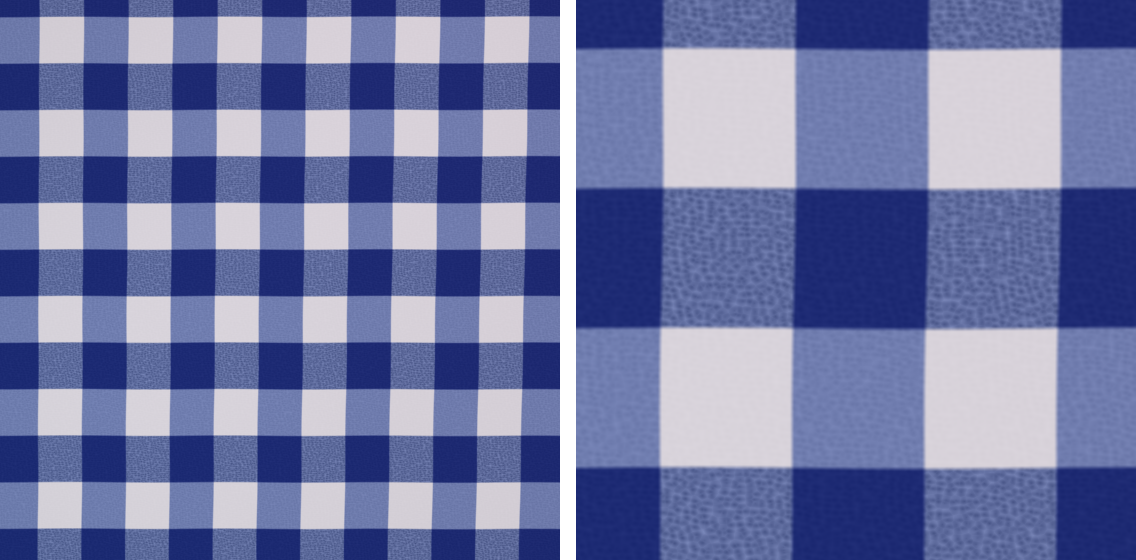
Left, the full canvas; right, a detail of the centre.
Write a three.js fragment shader that draws this texture.

```glsl
// Blue and white gingham cloth: two sets of half-width stripes cross to give
// white, two mid blues and dark blue. A slight skew bends the grid, while
// cellular noise and layered sines add the yarn grain and soft shading.

varying vec2 vUv;

vec2 hash2(vec2 p) {
  p = vec2(dot(p, vec2(127.1, 311.7)), dot(p, vec2(269.5, 183.3)));
  return fract(sin(p) * 43758.5);
}

// Distance to the nearest scattered point, about 0 to 1
float cellular(vec2 p) {
  vec2 cell = floor(p);
  vec2 local = fract(p);
  float nearest = 2.0;
  for (int y = -1; y <= 1; y++) {
    for (int x = -1; x <= 1; x++) {
      vec2 offset = vec2(float(x), float(y));
      nearest = min(nearest, length(offset + hash2(cell + offset) - local));
    }
  }
  return nearest;
}

// 0 in the white half of each repeat, 1 in the blue half
float blueStripe(float t) {
  return smoothstep(0.239, 0.261, abs(fract(t + 0.25) - 0.5));
}

void main() {
  // Columns fan out a little toward the top; rows stay nearly level
  vec2 waver = 0.0005 * sin(vUv.yx * vec2(31.0, 23.0) + vec2(0.4, 1.7));
  vec2 grid = vec2(
    (vUv.x - 0.0675 - 0.003 * vUv.y + waver.x) / (0.1562 + 0.0029 * vUv.y),
    (vUv.y - 0.056 + waver.y - 0.002 * vUv.x * (vUv.y - 0.5)) / 0.1661);
  float column = blueStripe(grid.x);
  float row = blueStripe(grid.y);

  // Crossing stripes
  vec3 white = vec3(0.842, 0.820, 0.850);
  vec3 columnBlue = vec3(0.440, 0.490, 0.685);
  vec3 rowBlue = vec3(0.375, 0.425, 0.620);
  vec3 darkBlue = vec3(0.115, 0.165, 0.450);
  vec3 color = mix(mix(white, columnBlue, column), mix(rowBlue, darkBlue, column), row);

  // Yarn grain, strongest where blue rows cross white columns
  float speckle = cellular(vUv * vec2(210.0, 250.0)) - 0.5;
  float twill = sin(dot(vUv, vec2(620.0, 900.0)) + 2.0 * sin(vUv.x * 95.0))
              * sin(dot(vUv, vec2(-410.0, 730.0)) + 2.0 * sin(vUv.y * 83.0));
  float grainAmount = mix(mix(0.012, 0.045, column), mix(0.13, 0.025, column), row);
  color += grainAmount * (speckle + 0.22 * twill);

  // Broad shading, a faint warm cast at the upper right, darker corners
  float shade = sin(vUv.x * 5.0 + 1.0) * sin(vUv.y * 4.0 + 0.6);
  vec2 centered = vUv - 0.5;
  color *= 1.01 + 0.008 * shade - 0.07 * dot(centered, centered);
  color += vec3(0.008, -0.004, -0.002) * (vUv.x + vUv.y - 1.0);

  gl_FragColor = vec4(clamp(color, 0.0, 1.0), 1.0);
}
```
